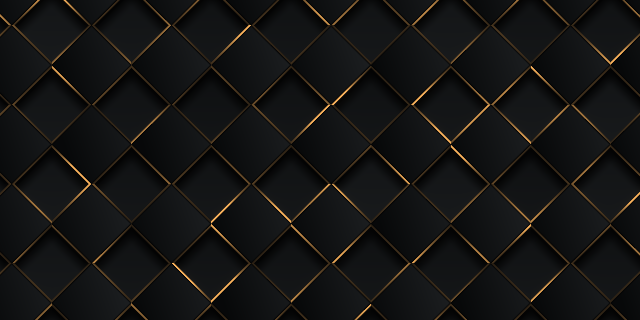
Write a WebGL 2 fragment shader that draws this pattern.

```glsl
#version 300 es
precision highp float;
// Checkerboard of raised and sunken charcoal diamonds, eight across and four down.
// Space is turned 45 degrees so each diamond is a unit square; sunken tiles get
// soft shadows and a thin gold rim whose glow varies by hash and gradient noise.

uniform vec2 u_resolution;
out vec4 fragColor;

const vec2 REPEATS = vec2(8.016, 4.034);
const vec2 SUNKEN_CENTRE = vec2(0.647, 0.714);
const float RIM_INSET = 0.019;
const float RIM_HALF_WIDTH = 0.016;

const vec3 BLACK = vec3(0.010, 0.011, 0.012);
const vec3 CHARCOAL = vec3(0.026, 0.031, 0.034);
const vec3 SLATE = vec3(0.108, 0.117, 0.125);
const vec3 BRONZE = vec3(0.22, 0.165, 0.10);
const vec3 GOLD = vec3(0.98, 0.70, 0.36);

float hash(vec2 p) {
    vec3 q = fract(p.xyx * vec3(0.1031, 0.1030, 0.0973));
    q += dot(q, q.yzx + 33.33);
    return fract((q.x + q.y) * q.z);
}

float cornerGradient(vec2 corner, vec2 offset) {
    float angle = 6.28318 * hash(corner + 71.0);
    return dot(vec2(cos(angle), sin(angle)), offset);
}

float gradientNoise(vec2 p) {
    vec2 i = floor(p), f = fract(p);
    vec2 u = f * f * f * (f * (f * 6.0 - 15.0) + 10.0);
    vec2 e = vec2(0.0, 1.0);
    float low = mix(cornerGradient(i, f), cornerGradient(i + e.yx, f - e.yx), u.x);
    float high = mix(cornerGradient(i + e, f - e), cornerGradient(i + 1.0, f - 1.0), u.x);
    return mix(low, high, u.y);
}

// Raised face: light from the upper right, darker towards the lower left.
vec3 raisedFace(vec2 f, float variation) {
    float light = 0.45 + 0.62 * f.x - 0.30 * f.y + variation;
    return mix(CHARCOAL, SLATE, clamp(light, 0.0, 1.0));
}

// Sunken face: shadows fall from both upper edges.
vec3 sunkenFace(vec2 f, float variation) {
    float light = 0.58 - 0.12 * (f.x + f.y) + variation;
    vec2 depth = 0.5 - f;
    float shadow = smoothstep(0.02, 0.30, depth.x) * smoothstep(0.02, 0.30, depth.y);
    vec3 face = mix(CHARCOAL, SLATE, clamp(light, 0.0, 1.0));
    return mix(BLACK, face, 0.04 + 0.96 * shadow);
}

// Glow along one side of a rim; each side brightens towards one of its ends.
float rimGlow(vec2 cell, vec2 f, vec2 place) {
    bool alongY = abs(f.x) > abs(f.y);
    float across = alongY ? f.x : f.y;
    float along = alongY ? f.y : f.x;
    float side = (alongY ? 0.0 : 2.0) + step(0.0, across);
    vec2 id = cell + vec2(17.0 * side + 40.0, 60.0);
    float strength = 0.08 + 1.1 * pow(hash(id), 1.6);
    float direction = hash(id + 23.7) < 0.5 ? -1.0 : 1.0;
    float fade = smoothstep(-0.65, 0.4, along * direction);
    float drift = 0.9 + 1.1 * gradientNoise(place * 1.3 + 9.0);
    float upper = across > 0.0 ? 0.7 : 1.1;
    return clamp(strength * mix(0.15, 1.2, fade) * drift * upper, 0.0, 1.0);
}

void main() {
    vec2 place = gl_FragCoord.xy / u_resolution * REPEATS - SUNKEN_CENTRE;
    vec2 turned = vec2(place.x + place.y, place.y - place.x);
    vec2 cell = floor(turned + 0.5);
    vec2 f = turned - cell;
    bool sunken = mod(cell.x + cell.y, 2.0) < 0.5;
    float pixel = length(REPEATS / u_resolution);
    float edge = 0.5 - max(abs(f.x), abs(f.y));

    // Faces, slightly different from tile to tile
    float variation = 0.24 * (hash(cell + 90.0) - 0.5);
    vec3 color = sunken ? sunkenFace(f, variation) : raisedFace(f, variation);

    // Dark seam, heavier inside the upper edges of sunken tiles
    bool upperSide = 0.5 - max(f.x, f.y) < edge + 0.001;
    float seamWidth = sunken ? (upperSide ? 0.085 : 0.030) : 0.014;
    float seam = 1.0 - smoothstep(seamWidth - pixel, seamWidth + pixel, edge);
    color = mix(color, BLACK, 0.85 * seam);

    // Metal rim and its faint spill of light
    float glow = rimGlow(cell, f, place);
    float distanceToRim = abs(edge - RIM_INSET);
    float rim = 1.0 - smoothstep(-0.5 * pixel, 0.5 * pixel, distanceToRim - RIM_HALF_WIDTH);
    if (sunken) {
        color += GOLD * 0.04 * glow * exp(-distanceToRim * 22.0);
        color = mix(color, mix(BRONZE, GOLD, glow), rim * mix(0.7, 1.0, glow));
    }

    fragColor = vec4(color, 1.0);
}
```
